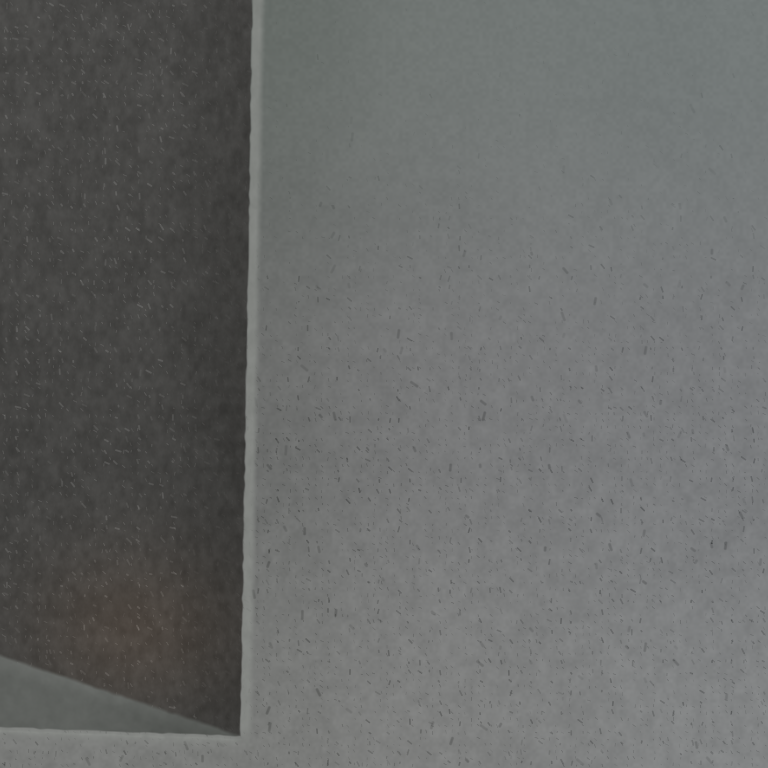
A WebGL 1 fragment shader for this texture:

```glsl
precision highp float;
// A speckled grey slab with a dark rectangular recess at the left.
// Signed edge lines place the recess, its sloping ledge and pale rim;
// value noise and jittered streaks in grid cells supply the surface grain.

uniform vec2 u_resolution;

const vec3 SLAB_TOP = vec3(0.440, 0.460, 0.450);
const vec3 SLAB_MIDDLE = vec3(0.465, 0.468, 0.468);
const vec3 SLAB_BOTTOM = vec3(0.495, 0.498, 0.493);
const vec3 RECESS_COLOR = vec3(0.262, 0.260, 0.253);
const vec3 RECESS_WARM = vec3(0.035, 0.012, -0.004);
const vec3 LEDGE_COLOR = vec3(0.365, 0.375, 0.362);
const vec3 RIM_COLOR = vec3(0.525, 0.535, 0.520);
const float WALL_X = 0.3120;      // recess right side at the bottom
const float WALL_LEAN = 0.0165;
const float FLOOR_Y = 0.0530;     // recess lower side at the left
const float FLOOR_SLOPE = -0.0360;
const float LEDGE_Y = 0.1460;
const float LEDGE_SLOPE = -0.3350;
const float RIM_WIDTH = 0.0190;

float hash(vec2 p) {
  vec3 q = fract(vec3(p.xyx) * 0.1031);
  q += dot(q, q.yzx + 33.33);
  return fract((q.x + q.y) * q.z);
}

float noise(vec2 p) {
  vec2 cell = floor(p);
  vec2 f = fract(p);
  f = f * f * (3.0 - 2.0 * f);
  float low = mix(hash(cell), hash(cell + vec2(1.0, 0.0)), f.x);
  float high = mix(hash(cell + vec2(0.0, 1.0)), hash(cell + 1.0), f.x);
  return mix(low, high, f.y);
}

// Layered noise centred on zero
float fbm(vec2 p) {
  float sum = 0.0;
  float amplitude = 0.5;
  for (int i = 0; i < 4; i++) {
    sum += amplitude * (noise(p) - 0.5);
    p = mat2(0.8, 0.6, -0.6, 0.8) * p * 2.03 + 17.3;
    amplitude *= 0.5;
  }
  return sum;
}

// One soft streak per occupied cell, contained within that cell
float streaks(vec2 p, float cells, float density, float angle, float seed) {
  vec2 grid = p * cells + seed;
  vec2 id = floor(grid);
  vec2 center = 0.35 + 0.3 * vec2(hash(id + 3.7), hash(id + 9.1));
  vec2 offset = fract(grid) - center;
  float turn = angle + 1.5 * (hash(id + 21.4) - 0.5);
  vec2 along = vec2(cos(turn), sin(turn));
  float halfLength = mix(0.04, 0.24, hash(id + 5.3));
  float t = clamp(dot(offset, along), -halfLength, halfLength);
  float shape = 1.0 - smoothstep(0.02, 0.14, length(offset - along * t));
  float strength = mix(0.35, 1.0, hash(id + 31.8));
  return shape * strength * step(hash(id + 14.6), density);
}

vec3 slab(vec2 p, float wall) {
  vec3 color = mix(SLAB_BOTTOM, SLAB_MIDDLE, smoothstep(0.0, 0.45, p.y));
  color = mix(color, SLAB_TOP, smoothstep(0.5, 1.0, p.y));
  // Brighter, cooler right side and a dim band beside the rim
  color += vec3(0.012, 0.016, 0.022) * smoothstep(0.45, 1.0, p.x);
  color -= vec3(0.046, 0.044, 0.050) * exp(-wall * wall / 0.022)
         * mix(0.55, 1.0, smoothstep(0.0, 0.45, p.y));
  // Clouds, smudges and fine grain
  color += 0.025 * fbm(p * 7.0);
  float wear = 1.0 - smoothstep(0.35, 0.95, p.y);
  color += mix(0.014, 0.060, wear) * fbm(p * vec2(78.0, 66.0));
  color += 0.020 * (noise(p * 230.0) - 0.5);
  // Dark pits become denser toward the bottom
  float density = mix(0.03, 0.48, wear);
  float pits = streaks(p, 76.0, density * 0.65, 2.0, 11.0) * 0.105;
  pits += streaks(p, 118.0, density, 2.1, 43.0) * 0.070;
  pits += streaks(p, 47.0, density * 0.22, 1.8, 71.0) * 0.090;
  return color - pits * mix(0.35, 1.0, wear);
}

vec3 recess(vec2 p, float wall) {
  vec3 color = RECESS_COLOR + 0.022 * smoothstep(0.35, 1.0, p.y);
  color -= 0.032 * smoothstep(-0.13, -0.01, wall);
  vec2 warmOffset = (p - vec2(0.17, 0.18)) / vec2(0.13, 0.10);
  color += RECESS_WARM * exp(-dot(warmOffset, warmOffset));
  color += 0.040 * fbm(p * 24.0) + 0.075 * fbm(p * vec2(125.0, 90.0));
  // Pale fibres thin out in the shadow by the wall
  float fibres = streaks(p, 69.0, 0.38, 2.2, 5.0) * 0.085;
  fibres += streaks(p, 108.0, 0.42, 2.0, 87.0) * 0.070;
  return color + fibres * (1.0 - 0.75 * smoothstep(-0.11, -0.015, wall));
}

void main() {
  vec2 p = gl_FragCoord.xy / u_resolution;
  float softness = max(0.0015, 0.75 / u_resolution.y);
  float ripple = 0.0018 * (noise(p * 95.0) - 0.5);
  float wall = p.x - WALL_X - WALL_LEAN * p.y + ripple;
  float floorEdge = p.y - FLOOR_Y - FLOOR_SLOPE * p.x + ripple;
  float ledgeEdge = p.y - LEDGE_Y - LEDGE_SLOPE * p.x + ripple;

  // Recess and the ledge in its lower corner
  vec3 inside = recess(p, wall);
  vec3 ledge = LEDGE_COLOR - 0.06 * smoothstep(0.08, 0.30, p.x);
  ledge += 0.035 * smoothstep(-0.025, 0.0, ledgeEdge);
  ledge += 0.045 * fbm(p * 90.0);
  inside = mix(ledge, inside, smoothstep(-0.003, 0.004, ledgeEdge));

  // Pale rim wraps the two exposed sides
  vec3 color = slab(p, max(wall, 0.0));
  float sideRim = smoothstep(-0.002, 0.003, wall)
                * (1.0 - smoothstep(RIM_WIDTH * 0.45, RIM_WIDTH, wall))
                * smoothstep(0.02, 0.06, p.y);
  float lowerRim = exp(-abs(floorEdge + 0.005) / 0.006)
                 * (1.0 - smoothstep(-0.01, 0.012, wall));
  vec3 rim = RIM_COLOR + 0.06 * fbm(p * vec2(110.0, 75.0));
  color = mix(color, rim, max(sideRim * 0.82, lowerRim * 0.90));

  float opening = max(wall, -floorEdge);
  color = mix(inside, color, smoothstep(-softness, softness, opening));
  gl_FragColor = vec4(clamp(color, 0.0, 1.0), 1.0);
}
```
